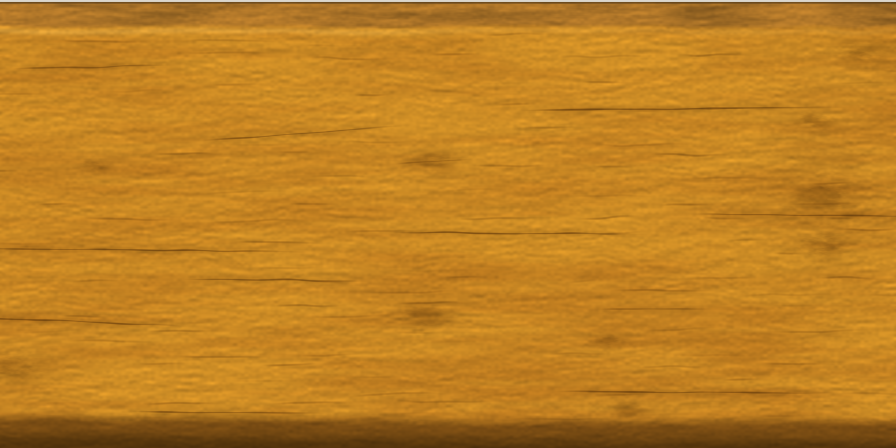
A Shadertoy shader for this texture:

```glsl
const vec3 HONEY = vec3(0.815, 0.560, 0.148);
const vec3 AMBER = vec3(0.735, 0.475, 0.120);
const vec3 RIM_BROWN = vec3(0.64, 0.43, 0.15);
const vec3 RIM_LIGHT = vec3(0.87, 0.63, 0.23);
const vec3 SHADE = vec3(0.48, 0.30, 0.075);
const vec3 DEEP = vec3(0.33, 0.205, 0.045);
const vec3 CRACK = vec3(0.42, 0.25, 0.05);
const vec3 PALE_EDGE = vec3(0.86, 0.84, 0.80);
const vec3 OUTLINE = vec3(0.33, 0.23, 0.10);
const float RIM_Y = 0.937;
const float RELIEF = 0.27;
const float GRIT = 0.07;
const float CRACK_WIDTH = 0.0020;
const float FLECK_ROWS = 36.0;
const float EDGE_Y = 0.9958;

// Long cracks: start x, y and end x, y
const vec4 CRACKS[12] = vec4[12](
    vec4(0.02, 0.847, 0.40, 0.854), vec4(1.14, 0.753, 1.92, 0.761),
    vec4(0.85, 0.481, 1.46, 0.478), vec4(-0.10, 0.446, 0.72, 0.437),
    vec4(-0.10, 0.294, 0.44, 0.271), vec4(1.22, 0.126, 1.90, 0.122),
    vec4(0.44, 0.686, 0.92, 0.720), vec4(1.54, 0.522, 2.10, 0.517),
    vec4(0.40, 0.377, 0.84, 0.373), vec4(0.28, 0.081, 0.74, 0.077),
    vec4(0.88, 0.635, 1.06, 0.645), vec4(1.33, 0.308, 1.60, 0.312));

// Dark smudges: centre and radius
const vec3 KNOTS[10] = vec3[10](
    vec3(1.815, 0.730, 0.020), vec3(1.840, 0.565, 0.034),
    vec3(1.835, 0.453, 0.030), vec3(1.360, 0.240, 0.022),
    vec3(0.030, 0.180, 0.040), vec3(0.215, 0.630, 0.020),
    vec3(0.950, 0.295, 0.034), vec3(1.930, 0.885, 0.032),
    vec3(1.400, 0.085, 0.020), vec3(0.970, 0.640, 0.028));

float hash(vec2 p) {
    vec3 q = fract(p.xyx * 0.1031);
    q += dot(q, q.yzx + 33.33);
    return fract((q.x + q.y) * q.z);
}

float noise(vec2 p) {
    vec2 cell = floor(p), f = fract(p);
    f = f * f * (3.0 - 2.0 * f);
    return mix(mix(hash(cell), hash(cell + vec2(1, 0)), f.x),
               mix(hash(cell + vec2(0, 1)), hash(cell + vec2(1, 1)), f.x), f.y);
}

float fbm(vec2 p) {
    float sum = 0.0, gain = 0.5;
    for (int i = 0; i < 4; i++) {
        sum += gain * noise(p);
        p = p * 2.03 + 17.7;
        gain *= 0.5;
    }
    return sum / 0.9375;
}

// Fibre height: short wavy ridges over a finer grit
float fibreHeight(vec2 p) {
    p.y += 0.016 * noise(p * vec2(9.0, 12.0));
    return 0.35 * noise(p * vec2(12.0, 70.0) + 40.0)
         + 0.40 * noise(p * vec2(30.0, 110.0) + 90.0)
         + 0.25 * noise(p * vec2(65.0, 130.0) + 150.0);
}

// Thin tapered line, broken along its length, with a faint halo
float crackMask(vec2 p, vec4 line, float pixel) {
    float span = line.z - line.x;
    float t = (p.x - line.x) / span;
    float taper = smoothstep(0.0, 0.2, t) * smoothstep(1.0, 0.65, t);
    float bend = 0.004 * (noise(vec2(p.x * 14.0, line.y * 91.0)) - 0.5);
    float d = abs(p.y - mix(line.y, line.w, t) - bend);
    float wear = noise(vec2(p.x * 22.0, line.y * 57.0));
    float core = 1.0 - smoothstep(0.0, CRACK_WIDTH * (0.4 + wear) + 0.6 * pixel, d);
    float halo = 0.22 * exp(-d * d / 0.00010);
    return taper * (core * mix(0.4, 0.95, wear) + halo) * mix(0.5, 0.8, smoothstep(0.2, 0.6, span));
}

// Short flecks scattered through a jittered grid
float fleckMask(vec2 p, float pixel) {
    float mask = 0.0;
    float row = floor(p.y * FLECK_ROWS);
    for (int i = -1; i <= 1; i++) {
        float id = row + float(i);
        float shifted = p.x * 3.6 + hash(vec2(id, 7.0)) * 5.0;
        vec2 cell = vec2(floor(shifted), id + 50.0);
        float t = fract(shifted);
        float size = mix(0.25, 0.95, hash(cell + 3.0));
        float y = (id + 0.2 + 0.6 * hash(cell + 11.0)) / FLECK_ROWS;
        y += (t - 0.5) * 0.012 * (hash(cell + 23.0) - 0.3);
        y += 0.005 * (noise(vec2(p.x * 18.0, id)) - 0.5);
        float taper = smoothstep(0.0, 0.3 * size, t) * smoothstep(size, 0.5 * size, t);
        float core = 1.0 - smoothstep(0.0, 0.002 + pixel, abs(p.y - y));
        mask += core * taper * step(0.45, hash(cell + 31.0)) * hash(cell + 47.0);
    }
    return min(mask, 1.0);
}

void mainImage(out vec4 fragColor, in vec2 fragCoord) {
    vec2 p = fragCoord / iResolution.xy * vec2(2.0, 1.0);
    float pixel = 1.0 / iResolution.y;

    // Honey base with soft stains and streaks
    float stain = fbm(p * vec2(3.0, 8.0) + 5.0);
    float streak = fbm(p * vec2(3.5, 42.0) + 60.0);
    float tone = smoothstep(0.30, 0.80, 0.5 * stain + 0.5 * streak);
    vec3 color = mix(HONEY, AMBER, tone);

    // Knots and the worn strip on the right
    float grime = 0.0;
    for (int i = 0; i < 10; i++) {
        vec2 d = (p - KNOTS[i].xy) / (KNOTS[i].z * vec2(1.7, 0.8));
        grime += exp(-dot(d, d));
    }
    vec2 worn = (p - vec2(1.84, 0.57)) / vec2(0.13, 0.24);
    grime += 0.35 * exp(-dot(worn, worn));
    grime *= smoothstep(0.15, 0.75, fbm(p * vec2(20.0, 50.0)));
    color = mix(color, CRACK, min(0.5 * grime, 0.4));

    // Flecks and long cracks
    color = mix(color, CRACK, 0.38 * fleckMask(p, pixel));
    float cracks = 0.0;
    for (int i = 0; i < 12; i++) cracks = max(cracks, crackMask(p, CRACKS[i], pixel));
    color = mix(color, CRACK, min(cracks, 0.8));

    // Brown upper rim with a lit lower lip
    float rimEdge = RIM_Y + 0.007 * (noise(vec2(p.x * 11.0, 3.0)) - 0.5);
    float rim = smoothstep(rimEdge - 0.004, rimEdge + 0.010, p.y);
    float rimStain = 0.6 * fbm(p * vec2(9.0, 60.0) + 200.0) + 0.4 * noise(p * vec2(5.0, 8.0) + 70.0);
    vec3 rimColor = RIM_BROWN * mix(1.12, 0.86, smoothstep(0.25, 0.75, rimStain));
    color = mix(color, rimColor, 0.95 * rim);
    float lip = exp(-pow((p.y - rimEdge + 0.007) / 0.007, 2.0));
    color = mix(color, RIM_LIGHT, lip * mix(0.75, 0.35, smoothstep(0.7, 1.2, p.x)));

    // Rounded lower edge falling into shade
    float lowerY = p.y + mix(-0.004, 0.006, smoothstep(0.5, 1.3, p.x));
    lowerY += 0.016 * (fbm(p * vec2(7.0, 45.0) + 310.0) - 0.5);
    color = mix(color, SHADE, smoothstep(0.080, 0.048, lowerY));
    color = mix(color, DEEP, smoothstep(0.046, 0.002, lowerY));

    // Embossed fibres lit from above
    vec2 offset = vec2(-0.001, 0.0028);
    float rise = fibreHeight(p - offset) - fibreHeight(p + offset);
    float grit = noise(p * vec2(120.0, 160.0)) - 0.5;
    color *= 1.0 + RELIEF * rise + GRIT * grit;

    // Dark outline below a pale top edge
    float outline = smoothstep(EDGE_Y - 0.006, EDGE_Y - 0.002, p.y);
    color = mix(color, OUTLINE, 0.7 * outline);
    color = mix(color, PALE_EDGE, smoothstep(EDGE_Y - 0.5 * pixel, EDGE_Y + 0.5 * pixel, p.y));
    fragColor = vec4(clamp(color, 0.0, 1.0), 1.0);
}
```
